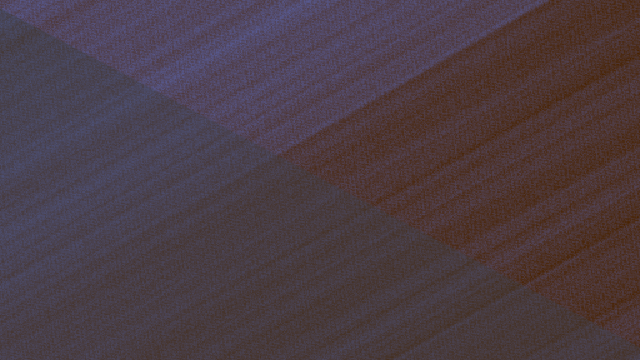
Give the GLSL for this background, as a Shadertoy shader.

```glsl
// Slanted violet and brown brushed streaks on woven cloth, under a slate diagonal veil.
#define SLOPE 0.570        // rise of the streaks
#define CREASE 0.132       // height of the violet-brown border at the left side
#define VEIL_TOP 0.977     // height of the veil edge at the left side
#define VEIL_SLOPE 0.530   // fall of the veil edge
#define VEIL_DENSITY 0.44
#define GRAIN 0.42
#define WEAVE 0.12
#define STREAKS 0.56
#define BROWN vec3(0.298, 0.180, 0.115)
#define VIOLET vec3(0.330, 0.310, 0.460)
#define SLATE vec3(0.248, 0.253, 0.288)

float hash(vec2 p) {
    vec3 q = fract(vec3(p.xyx) * 0.1031);
    q += dot(q, q.yzx + 33.33);
    return fract((q.x + q.y) * q.z);
}

// Value noise that holds, then turns sharply, so that streaks get a crisp side
float streakNoise(vec2 p) {
    vec2 cell = floor(p), f = fract(p);
    f.x = f.x * f.x * (3.0 - 2.0 * f.x);
    f.y = f.y * f.y * f.y;
    return mix(mix(hash(cell), hash(cell + vec2(1, 0)), f.x),
               mix(hash(cell + vec2(0, 1)), hash(cell + vec2(1, 1)), f.x), f.y);
}

// Long fibres: noise stretched along the streaks, centred on zero
float fibres(float across, float along) {
    float sum = 0.0, weight = 0.42, scale = 22.0;
    for (int i = 0; i < 4; i++) {
        sum += weight * (streakNoise(vec2(along * 0.4 + float(i) * 17.3, (2.0 - across) * scale)) - 0.5);
        weight *= 0.88;
        scale *= 1.8;
    }
    return sum;
}

void mainImage(out vec4 fragColor, in vec2 fragCoord) {
    vec2 p = fragCoord / iResolution.y;
    float pixel = 1.0 / iResolution.y;
    float across = p.y - SLOPE * p.x;
    float along = p.x + SLOPE * p.y;

    // Violet share on each side of the crease
    float upper = mix(0.60, 0.82, smoothstep(CREASE, 0.55, across));
    float bands = 0.5 + 0.5 * cos(6.2832 * (across + 0.11) / 0.2);
    float lower = 0.27 + 0.12 * bands * bands * smoothstep(CREASE, 0.02, across);
    lower += 0.18 * smoothstep(-0.82, -0.96, across) - 0.16 * (p.x - 0.9);
    float side = smoothstep(-0.010, 0.005, across - CREASE);
    float violet = mix(lower, upper, side);
    violet += 0.13 * exp(-pow((across - CREASE - 0.008) / 0.010, 2.0));

    // Fine fibres, twill weave and speckled grain
    vec2 thread = vec2(along, across) * 288.0;
    float detail = STREAKS * fibres(across, along);
    detail += WEAVE * sin(thread.x * 1.45 + thread.y * 0.6) * sin(thread.y * 1.2);
    detail += GRAIN * (hash(floor(p * 288.0)) - 0.5);

    // Slate veil below the falling diagonal; the cloth still shows through it
    float edge = (VEIL_TOP - VEIL_SLOPE * p.x - p.y) / length(vec2(1.0, VEIL_SLOPE));
    float veil = smoothstep(-pixel, pixel, edge);
    float density = VEIL_DENSITY + 0.16 * smoothstep(0.3, 0.9, across);
    vec3 color = mix(mix(BROWN, VIOLET, violet), SLATE, density * veil);
    color += (VIOLET - BROWN) * detail * (1.0 - 0.3 * veil);

    fragColor = vec4(color, 1.0);
}
```
